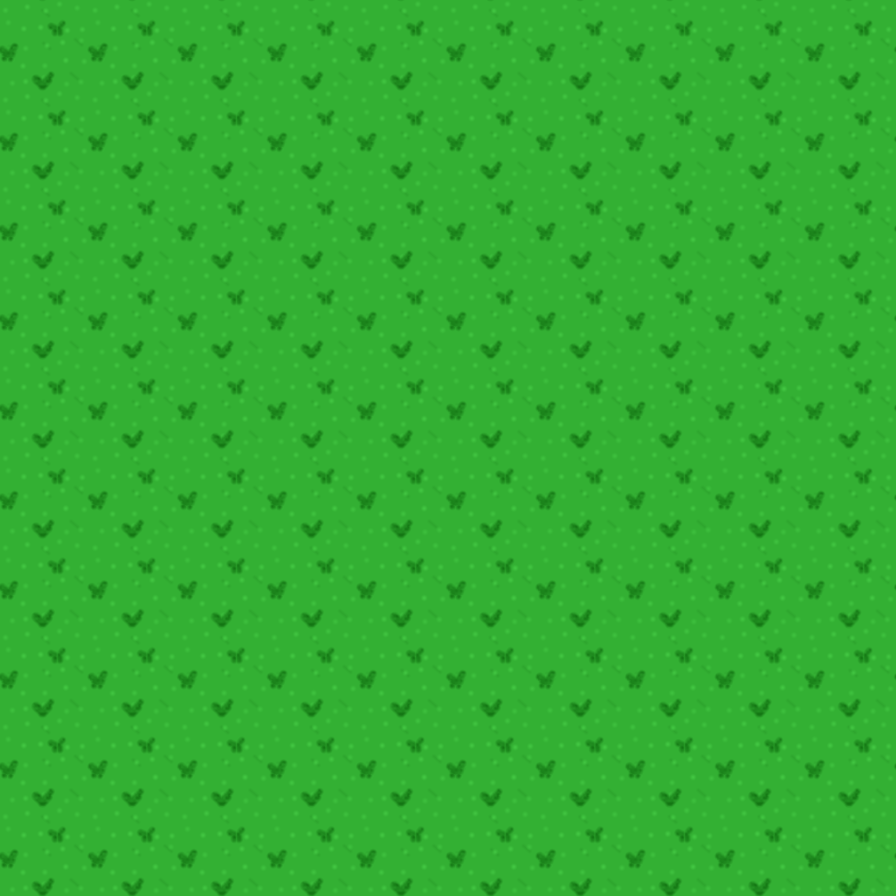
A Shadertoy shader for this pattern:

```glsl
float hash(vec2 p) {
    vec3 q = fract(vec3(p.xyx) * 0.1031);
    q += dot(q, q.yzx + 33.33);
    return fract((q.x + q.y) * q.z);
}

float valueNoise(vec2 p) {
    vec2 i = floor(p), f = fract(p);
    f = f * f * (3.0 - 2.0 * f);
    return mix(mix(hash(i), hash(i + vec2(1, 0)), f.x),
               mix(hash(i + vec2(0, 1)), hash(i + vec2(1, 1)), f.x), f.y);
}

float capsule(vec2 p, vec2 a, vec2 b, float radius) {
    vec2 ab = b - a;
    float t = clamp(dot(p - a, ab) / dot(ab, ab), 0.0, 1.0);
    return length(p - a - ab * t) - radius;
}

// Offset from a point in the cell, wrapped across its borders
vec2 wrapped(vec2 p, vec2 center) {
    return fract(p - center + 0.5) - 0.5;
}

float heartLeaf(vec2 p) {
    float d = capsule(p, vec2(-0.075, 0.015), vec2(-0.01, -0.05), 0.043);
    d = min(d, capsule(p, vec2(-0.005, -0.055), vec2(0.05, 0.005), 0.046));
    return min(d, capsule(p, vec2(0.05, 0.015), vec2(0.09, 0.065), 0.029));
}

float wingedLeaf(vec2 p) {
    float d = capsule(p, vec2(-0.065, 0.03), vec2(-0.01, -0.01), 0.036);
    d = min(d, capsule(p, vec2(0.02, 0.0), vec2(0.075, 0.065), 0.032));
    d = min(d, capsule(p, vec2(-0.02, -0.02), vec2(0.03, -0.02), 0.046));
    d = min(d, length(p - vec2(-0.038, -0.066)) - 0.029);
    return min(d, length(p - vec2(0.028, -0.07)) - 0.029);
}

float sprout(vec2 p) {
    float d = capsule(p, vec2(-0.06, 0.02), vec2(-0.02, 0.005), 0.032);
    d = min(d, capsule(p, vec2(-0.022, 0.0), vec2(-0.016, -0.055), 0.027));
    d = min(d, capsule(p, vec2(0.035, 0.01), vec2(0.038, -0.055), 0.028));
    return min(d, capsule(p, vec2(0.04, 0.015), vec2(0.07, 0.055), 0.027));
}

void mainImage(out vec4 fragColor, in vec2 fragCoord) {
    vec2 cell = fract(fragCoord / iResolution.y * 10.0);
    float soft = max(0.024, 7.0 / iResolution.y);
    vec3 color = vec3(0.20, 0.69, 0.20);

    // Faint slanted dashes
    vec2 dashId = floor(cell * 3.0);
    vec2 dashJitter = vec2(hash(dashId + 21.0), hash(dashId + 47.0));
    vec2 dashPos = (fract(cell * 3.0) - 0.35 - 0.3 * dashJitter) / 3.0;
    float dash = capsule(dashPos, vec2(-0.035, 0.03), vec2(0.035, -0.03), 0.012);
    float dashOn = step(0.4, hash(dashId + 73.0));
    color = mix(color, vec3(0.16, 0.61, 0.16),
                0.6 * dashOn * (1.0 - smoothstep(-soft, soft, dash)));

    // Pale scattered specks
    vec2 speckId = floor(cell * 5.0);
    vec2 speckJitter = vec2(hash(speckId + 5.0), hash(speckId + 61.0));
    vec2 speckPos = (fract(cell * 5.0) - 0.22 - 0.56 * speckJitter) / 5.0;
    float speck = 1.0 - smoothstep(-soft, soft, length(speckPos) - 0.022);
    color = mix(color, vec3(0.26, 0.78, 0.26), speck * (0.6 + 0.4 * hash(speckId + 9.0)));

    // Three dark mottled leaves
    float leaf = heartLeaf(wrapped(cell, vec2(0.48, 0.10)));
    leaf = min(leaf, wingedLeaf(wrapped(cell, vec2(0.09, 0.415))));
    leaf = min(leaf, sprout(wrapped(cell, vec2(0.63, 0.685))));
    float mottle = valueNoise(cell * 32.0);
    vec3 leafColor = mix(vec3(0.07, 0.45, 0.07), vec3(0.14, 0.58, 0.14), mottle);
    color = mix(color, leafColor, 1.0 - smoothstep(-soft, soft, leaf));

    fragColor = vec4(color, 1.0);
}
```
